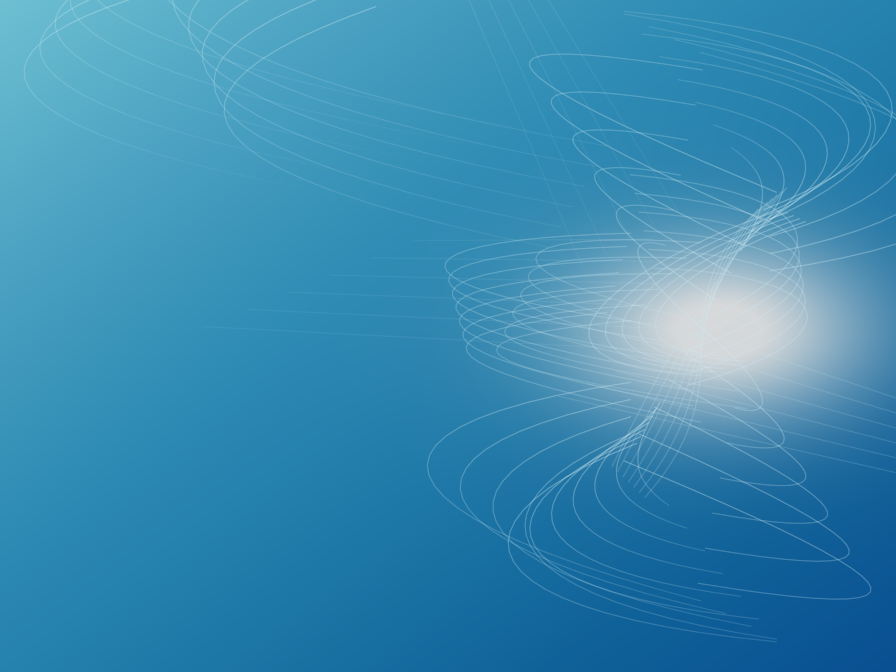
A Shadertoy shader for this background:

```glsl
#define CORE vec2(104.2, 51.4)
#define GLOW_CENTER vec2(107.0, 50.8)
#define GLOW_RADII vec2(21.5, 12.8)
#define GLOW_COLOR vec3(0.86, 0.86, 0.86)
#define GLOW_STRENGTH 0.88
#define HALO_STRENGTH 0.16
#define LINE_COLOR vec3(0.80, 0.91, 0.94)
#define LINE_WIDTH 0.03
#define LINE_STRENGTH 0.52
#define SEGMENTS 22

// Diagonal gradient, from the upper left to the lower right
const vec3 SKY[6] = vec3[6](
    vec3(0.43, 0.75, 0.82), vec3(0.295, 0.635, 0.76), vec3(0.18, 0.545, 0.705),
    vec3(0.115, 0.47, 0.655), vec3(0.06, 0.385, 0.60), vec3(0.035, 0.31, 0.57));

vec3 skyColor(vec2 uv) {
    float t = clamp(0.5 * (uv.x + 1.0 - uv.y), 0.0, 0.999) * 5.0;
    int i = int(t);
    return mix(SKY[i], SKY[i + 1], fract(t));
}

vec2 bezier(mat4x2 c, float t) {
    float s = 1.0 - t;
    return c * vec4(s * s * s, 3.0 * s * s * t, 3.0 * s * t * t, t * t * t);
}

// Coverage of one thin curve; its strength runs from fade.x to fade.y
float strand(vec2 p, mat4x2 c, vec2 fade) {
    float soft = LINE_WIDTH + 100.0 / iResolution.y;
    float ink = 0.0;
    vec2 a = c[0];
    for (int i = 1; i <= SEGMENTS; i++) {
        float t = float(i) / float(SEGMENTS);
        vec2 b = bezier(c, t), ab = b - a, ap = p - a;
        float h = clamp(dot(ap, ab) / dot(ab, ab), 0.0, 1.0);
        float cover = 1.0 - smoothstep(0.0, soft, length(ap - ab * h));
        ink = max(ink, cover * mix(fade.x, fade.y, t));
        a = b;
    }
    return ink;
}

// Family of curves blended between a first and a last one
float sheaf(vec2 p, int count, vec2 fade, mat4x2 first, mat4x2 last) {
    vec2 lo = min(first[0], last[0]), hi = max(first[0], last[0]);
    for (int i = 1; i < 4; i++) {
        lo = min(lo, min(first[i], last[i]));
        hi = max(hi, max(first[i], last[i]));
    }
    if (any(lessThan(p, lo - 1.0)) || any(greaterThan(p, hi + 1.0))) return 0.0;
    float ink = 0.0;
    for (int i = 0; i < count; i++) {
        float k = float(i) / float(count - 1);
        ink += strand(p, first * (1.0 - k) + last * k, fade);
    }
    return ink;
}

mat4x2 ray(vec2 a, vec2 b) {
    return mat4x2(a, mix(a, b, 0.333), mix(a, b, 0.667), b);
}

// Hairpins and arcs on one side of the core
float wing(vec2 p) {
    return sheaf(p, 6, vec2(0.5, 0.8),
            mat4x2(104.5, 89.6, 64.2, 96.2, 73.8, 88.6, 115.5, 71.4),
            mat4x2(99.0, 63.5, 92.9, 65.3, 92.9, 60.9, 104.2, 51.4))
        + sheaf(p, 7, vec2(0.3, 0.9),
            mat4x2(92.9, 98.3, 138.9, 93.9, 144.1, 80.9, 113.7, 68.8),
            mat4x2(108.9, 78.0, 114.6, 74.0, 114.9, 70.5, 110.2, 62.7));
}

float wideLoops(vec2 p) {
    return sheaf(p, 4, vec2(0.8, 0.3),
        mat4x2(93.8, 43.1, 49.5, 36.6, 54.7, 23.6, 104.2, 10.6),
        mat4x2(93.8, 35.4, 69.4, 25.3, 71.2, 11.5, 115.5, 4.9));
}

// Coil in the upper left corner
float cornerCoil(vec2 p) {
    return sheaf(p, 5, vec2(0.9, 0.0),
            mat4x2(19.1, 100.0, -7.4, 91.3, -2.2, 80.0, 52.1, 70.8),
            mat4x2(22.6, 110.4, 3.5, 105.2, 5.2, 93.1, 86.8, 79.2))
        + sheaf(p, 6, vec2(0.9, 0.15),
            mat4x2(27.8, 110.4, 15.6, 105.2, 22.6, 89.6, 90.3, 78.3),
            mat4x2(55.9, 99.0, 24.3, 87.8, 20.0, 75.7, 81.6, 63.2));
}

// Loops wound around the core
float coreCoils(vec2 p) {
    return sheaf(p, 7, vec2(0.6, 0.5),
            mat4x2(93.8, 65.3, 57.3, 64.4, 55.6, 57.5, 97.2, 51.7),
            mat4x2(90.3, 53.5, 61.6, 50.5, 59.0, 46.2, 104.2, 37.2))
        + sheaf(p, 6, vec2(0.6, 0.4),
            mat4x2(104.2, 63.9, 72.0, 66.1, 71.2, 59.2, 104.2, 52.3),
            mat4x2(93.8, 52.3, 66.8, 49.7, 62.5, 46.2, 111.1, 39.2))
        + sheaf(p, 5, vec2(0.8, 0.6),
            mat4x2(116.3, 68.8, 97.2, 62.7, 69.4, 46.2, 104.2, 44.1),
            mat4x2(119.8, 67.0, 104.2, 61.8, 83.3, 47.9, 111.1, 46.2))
        + sheaf(p, 6, vec2(0.5, 0.7),
            mat4x2(93.8, 74.0, 121.5, 71.4, 128.5, 62.7, 102.4, 51.4),
            mat4x2(97.2, 60.1, 125.0, 59.2, 128.5, 49.7, 102.4, 42.7))
        + sheaf(p, 7, vec2(0.6, 0.4),
            mat4x2(117.0, 72.0, 112.0, 66.0, 100.0, 50.0, 91.1, 30.6),
            mat4x2(112.8, 68.8, 97.0, 54.0, 112.0, 44.0, 96.0, 26.0));
}

// Faint straight rays
float rays(vec2 p) {
    return sheaf(p, 6, vec2(0.12, 0.2), ray(vec2(30.4, 51.4), vec2(97.2, 47.9)),
            ray(vec2(61.6, 64.2), vec2(97.2, 64.4)))
        + sheaf(p, 5, vec2(0.2, 0.1), ray(vec2(69.8, 100.0), vec2(86.8, 60.0)),
            ray(vec2(81.6, 100.0), vec2(100.7, 68.8)))
        + sheaf(p, 6, vec2(0.3), ray(vec2(104.2, 50.5), vec2(135.4, 40.1)),
            ray(vec2(83.3, 41.0), vec2(135.4, 29.2)));
}

void mainImage(out vec4 fragColor, in vec2 fragCoord) {
    // One unit is a hundredth of the canvas height
    vec2 p = 100.0 * fragCoord / iResolution.y;
    vec2 mirrored = 2.0 * CORE - p;
    vec3 color = skyColor(fragCoord / iResolution.xy);

    // Bright core inside a wide halo
    float r = length((p - GLOW_CENTER) / GLOW_RADII);
    float glow = GLOW_STRENGTH * exp(-pow(r, 2.1)) + HALO_STRENGTH * exp(-r * r * 0.4);
    color = mix(color, GLOW_COLOR, min(glow, 0.97));

    float ink = wing(p) + wing(mirrored) + wideLoops(p) + wideLoops(mirrored)
        + cornerCoil(p) + coreCoils(p) + rays(p);
    color = mix(color, LINE_COLOR, 1.0 - exp(-LINE_STRENGTH * ink));
    fragColor = vec4(color, 1.0);
}
```
